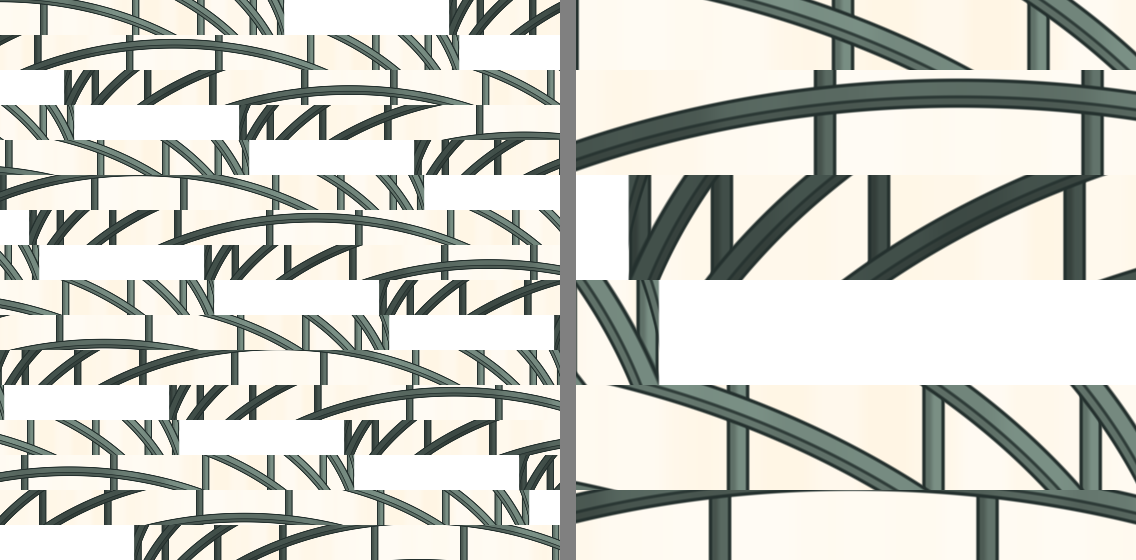
Left: the whole. Right: its middle third, enlarged.
Write a three.js fragment shader that draws this pattern.

```glsl
// Sixteen offset strips, each a slice through a row of round iron cages on cream.
// Every cage has upright bars and stacked elliptical hoops; each strip shifts
// the cages sideways and the hoops downward. Lit from the right.
#define ROWS 16.0
#define PERIOD 1.3125      // cage to cage
#define SHIFT 0.3125       // sideways step per strip
#define CAGE_HALF 0.5090   // half width of a cage
#define HOOP vec2(0.5195, 0.3685) // radii of the hoop ellipse
#define HOOP_GAP 0.0794    // vertical spacing of hoops
#define ROW_DROP 0.0202    // hoop phase step per strip
#define CAGE_LIFT 0.0234   // hoop phase step per cage
#define BAR_HALF 0.0067
#define HOOP_HALF 0.0087
#define LINE 0.0020        // outline thickness
#define SOFT 0.0008        // edge softness

varying vec2 vUv;

const vec3 INK = vec3(0.14, 0.19, 0.18);
const vec3 SHADE = vec3(0.24, 0.29, 0.27);
const vec3 MIDTONE = vec3(0.34, 0.40, 0.37);
const vec3 LIT = vec3(0.45, 0.53, 0.49);
const vec3 CREAM = vec3(1.0, 0.955, 0.875);
const vec3 PALE = vec3(1.0, 0.988, 0.965);

float hash(float n) { return fract(sin(n * 127.1 + 3.7) * 43758.5453); }

// One-dimensional noise with wide plateaus and short ramps.
float bands(float x) {
  float i = floor(x);
  return mix(hash(i), hash(i + 1.0), smoothstep(0.55, 1.0, x - i));
}

// 1 inside a strip of the given half width, 0 outside.
float inside(float d, float halfWidth) {
  return 1.0 - smoothstep(halfWidth - SOFT, halfWidth + SOFT, abs(d));
}

// Signed distance to the nearest upright, for x measured from the cage axis.
float barDistance(float x) {
  float a = abs(x), best = 1.0;
  for (int i = 0; i < 5; i++) {
    float angle = radians(9.0 + 18.0 * float(i));
    float p = CAGE_HALF * sin(angle);
    if (i == 1) p += 0.0125;
    float d = a - min(p, CAGE_HALF - BAR_HALF);
    if (abs(d) < abs(best)) best = d;
  }
  return best * sign(x);
}

// Signed distance to the nearest hoop, negative on its upper side.
float hoopDistance(float x, float y) {
  float s = x / HOOP.x;
  float root = sqrt(max(1.0 - s * s, 0.002));
  float f = y - HOOP.y * (1.0 - root);
  f = mod(f + 0.5 * HOOP_GAP, HOOP_GAP) - 0.5 * HOOP_GAP;
  float slope = HOOP.y * s / (HOOP.x * root);
  return f / sqrt(1.0 + slope * slope);
}

// Paints an outlined strip over a colour.
vec3 strip(vec3 under, vec3 body, float d, float halfWidth) {
  vec3 c = mix(INK, body, inside(d, halfWidth - LINE));
  return mix(under, c, inside(d, halfWidth));
}

void main() {
  // Strip, cage and local position, with y running down.
  float down = (1.0 - vUv.y) * ROWS;
  float row = floor(down);
  float cage = floor((SHIFT * row - vUv.x) / PERIOD + 0.5);
  float x = vUv.x - SHIFT * row + PERIOD * cage + 0.0013;
  float y = fract(down) / ROWS;
  float phase = ROW_DROP * row - CAGE_LIFT * cage - 0.0046;

  // Cream panes in soft upright bands, paler near the axis.
  float warm = 0.55 * bands(x * 34.0 + 50.0) + 0.35 * bands(x * 13.0 + 9.0);
  warm *= mix(0.35, 1.1, smoothstep(0.06, 0.20, abs(x)));
  vec3 color = mix(PALE, CREAM, clamp(warm, 0.0, 1.0));

  // Metal brightens from left to right.
  vec3 metal = mix(SHADE, MIDTONE, smoothstep(-0.32, -0.02, x));
  metal = mix(metal, LIT, smoothstep(0.0, 0.28, x));

  // Uprights, with a dim left flank.
  float bar = barDistance(x);
  vec3 barBody = metal * mix(0.84, 1.06, smoothstep(-0.003, 0.001, bar));
  color = strip(color, barBody, bar, BAR_HALF);

  // Hoops in front: broad upper face, seam, narrow lower face.
  float hoop = hoopDistance(x, y - phase);
  float lower = smoothstep(0.0015, 0.0030, hoop);
  float facet = 0.94 + 0.14 * bands(x * 22.0 + 70.0);
  vec3 hoopBody = metal * facet * mix(1.04, 0.86, lower);
  hoopBody = mix(hoopBody, INK, 0.85 * inside(hoop - 0.0022, 0.0009));
  color = strip(color, hoopBody, hoop, HOOP_HALF);

  // White space between cages.
  color = mix(vec3(1.0), color, inside(x, CAGE_HALF));
  gl_FragColor = vec4(color, 1.0);
}
```
